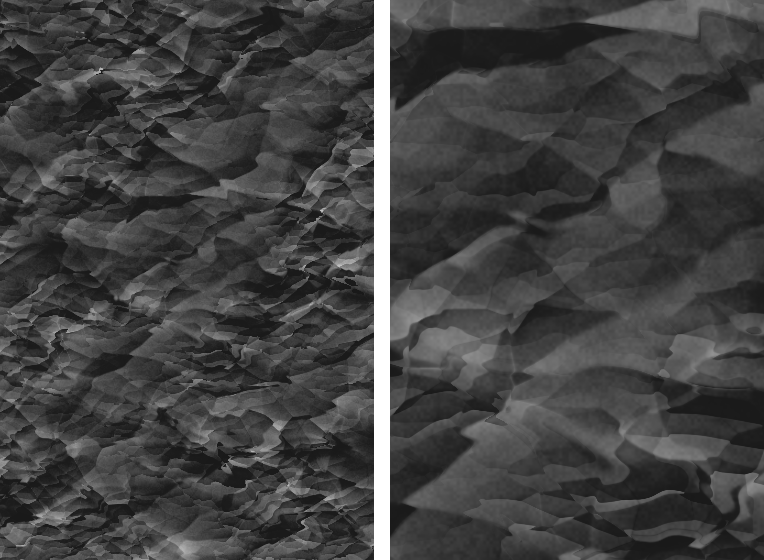
Left: the whole. Right: its middle third, enlarged.
Reproduce this texture procedurally as a WebGL 1 fragment shader.

```glsl
precision highp float;
// Crumpled black paper: sharp folded facets lit from above.
uniform vec2 u_resolution;

#define BASE_TONE 0.233
#define CONTRAST 0.20
#define FOLD_FREQ 4.0
#define FOLD_STEP 1.45
#define STRETCH vec2(0.72, 1.3)
#define LIGHT vec2(-0.32, 0.95)
#define WARP 0.022
#define TILT 0.6
#define RIDGE_GLOW 0.26
#define CREASE_DARK 0.14
#define GRAIN 0.045
#define SHADOW_FLOOR 0.10

vec3 hash3(vec2 p) {
  vec3 q = fract(p.xyx * vec3(0.1031, 0.1030, 0.0973));
  q += dot(q, q.yxz + 33.33);
  return fract((q.xxy + q.yzz) * q.zyx);
}

float noise(vec2 p) {
  vec2 i = floor(p), f = fract(p);
  f = f * f * (3.0 - 2.0 * f);
  return mix(mix(hash3(i).x, hash3(i + vec2(1.0, 0.0)).x, f.x),
             mix(hash3(i + vec2(0.0, 1.0)).x, hash3(i + 1.0).x, f.x), f.y);
}

// Two octaves of displacement, so that the folds bend.
vec2 bend(vec2 p) {
  vec2 a = vec2(noise(p * 7.0), noise(p * 7.0 + 41.0)) - 0.5;
  vec2 b = vec2(noise(p * 21.0 + 9.0), noise(p * 21.0 + 73.0)) - 0.5;
  return a + 0.4 * b;
}

// One sheet of dished facets: x = slope light, y = crease, zw = facet offset.
vec4 facets(vec2 q, vec2 light, float sharpness) {
  vec2 cell = floor(q), slope = vec2(0.0);
  float total = 0.0, strongest = 0.0, tilt = 0.0;
  for (int y = -1; y <= 1; y++) {
    for (int x = -1; x <= 1; x++) {
      vec2 id = cell + vec2(float(x), float(y));
      vec3 h = hash3(id + 57.0);
      vec2 d = q - id - 0.03 - 0.94 * h.xy;
      float w = exp(-sharpness * (dot(d, d) + 0.3 * h.z - 0.4));
      total += w;
      strongest = max(strongest, w);
      slope += w * d;
      tilt += w * (hash3(id + 191.0).x - 0.5);
    }
  }
  slope /= total;
  float lit = -dot(slope, light) * (0.5 + 1.3 * length(slope));
  return vec4(lit + TILT * tilt / total, 1.0 - strongest / total, slope);
}

void main() {
  vec2 p = gl_FragCoord.xy / u_resolution.x;
  vec2 paper = p + WARP * bend(p);
  float shade = 0.0, lines = 0.0, freq = FOLD_FREQ;

  // Folds from large to small, crossing in direction; each breaks the next.
  for (int i = 0; i < 6; i++) {
    float level = float(i);
    float angle = 0.85 * sin(level * 2.4 + 0.6);
    float c = cos(angle), s = sin(angle);
    mat2 turn = mat2(c, s, -s, c);
    vec2 q = STRETCH * (turn * paper) * freq + level * 17.3;
    vec2 light = normalize(STRETCH * (turn * LIGHT));
    float sharpness = mix(16.0, 75.0, noise(p * 7.0 + level * 31.0));
    vec4 fold = facets(q, light, sharpness);

    // Small folds gather in crumpled patches and leave smooth ones between.
    float crumple = smoothstep(0.2, 0.75, noise(p * 7.0 + 13.0 + 0.3 * level));
    float weight = 0.7 - 0.1 * abs(level - 2.8);
    weight *= i < 3 ? 1.0 : mix(0.2, 1.35, crumple);
    float side = mod(level, 3.0) > 1.5 ? -1.0 : 1.0;
    shade += side * weight * fold.x;

    // Worn bright ridges alternate with dark pinched creases.
    float wear = noise(p * 11.0 + level * 23.0);
    float line = RIDGE_GLOW * smoothstep(0.55, 0.9, wear)
               - CREASE_DARK * smoothstep(0.5, 0.15, wear);
    lines += line * weight * fold.y * smoothstep(15.0, 40.0, sharpness);

    paper += 0.1 * fold.zw / freq;
    freq *= FOLD_STEP;
  }

  // Paper fibre and fine grain.
  float fibre = noise(p * 340.0) - 0.5 + 0.5 * (noise(p * 130.0) - 0.5);
  float tone = BASE_TONE + CONTRAST * shade + lines + GRAIN * fibre;

  // Soft floor keeps the deepest shadows off pure black.
  float lift = tone - SHADOW_FLOOR;
  tone = SHADOW_FLOOR + 0.5 * (lift + sqrt(lift * lift + 0.0025));
  gl_FragColor = vec4(vec3(clamp(tone - 0.004, 0.0, 0.75)), 1.0);
}
```
